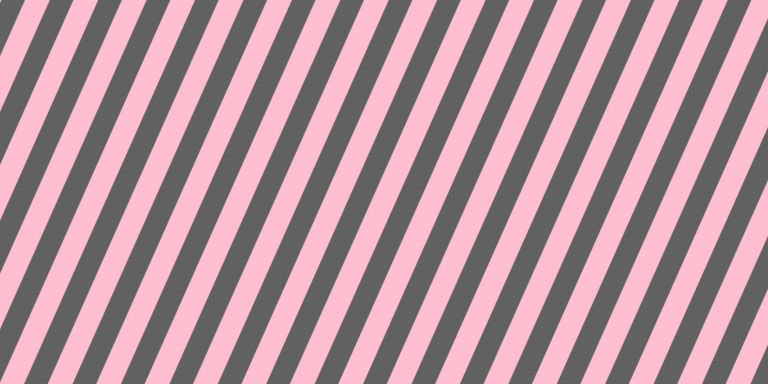
Reproduce this pattern procedurally as a Shadertoy shader.

```glsl
// Even diagonal stripes of pink and charcoal, leaning to the right.

// Lengths are in canvas heights.
const vec3 PINK = vec3(1.0, 0.75, 0.82);
const vec3 CHARCOAL = vec3(0.38);
const float LEAN = radians(24.0);             // tilt away from vertical
const float PERIOD = 0.1152;                  // spacing across the stripes
const float PINK_SHARE = 0.512;               // pink part of each period
const vec2 STRIPE_ANCHOR = vec2(0.0974, 1.0); // point on a pink centre line
const float EDGE_PIXELS = 1.4;                // width of the smoothed edge

// Signed distance to the nearest pink stripe, negative inside.
float stripeDistance(vec2 p) {
    vec2 normal = vec2(cos(LEAN), -sin(LEAN));
    float across = dot(p - STRIPE_ANCHOR, normal) / PERIOD;
    float fromCentre = abs(fract(across + 0.5) - 0.5);
    return (fromCentre - 0.5 * PINK_SHARE) * PERIOD;
}

void mainImage(out vec4 fragColor, in vec2 fragCoord) {
    vec2 p = fragCoord / iResolution.y;
    float edge = EDGE_PIXELS / iResolution.y;

    // Linear coverage across the edge
    float coverage = clamp(0.5 - stripeDistance(p) / edge, 0.0, 1.0);
    fragColor = vec4(mix(CHARCOAL, PINK, coverage), 1.0);
}
```
